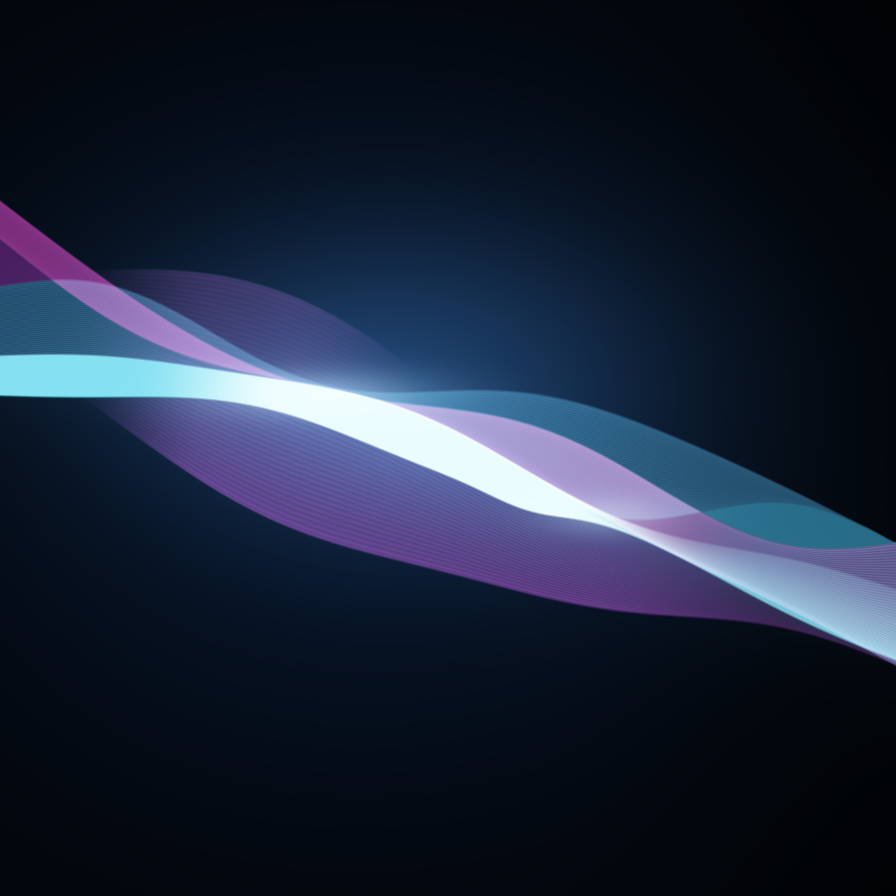
Give the GLSL for this background, as a WebGL 2 fragment shader.

```glsl
#version 300 es
precision highp float;
// Translucent ribbons of fine threads twisting around a glowing core on dark navy.

#define THREADS 42.0         // threads across each ribbon
#define THREAD_DEPTH 0.08    // contrast of the threads
#define RIM_WIDTH 0.006      // width of the bright ribbon rims
#define RIM_GAIN 0.14        // strength of the rims
#define HALO_GAIN 0.30       // light spilling from the core
#define NAVY vec3(0.006, 0.014, 0.030)
#define VIOLET vec3(0.38, 0.17, 0.46)
#define TEAL vec3(0.16, 0.36, 0.48)
#define MAGENTA vec3(0.58, 0.17, 0.53)
#define PINK vec3(0.68, 0.38, 0.68)
#define CYAN vec3(0.52, 0.88, 0.95)
#define CORE vec3(0.92, 0.99, 1.0)

uniform vec2 u_resolution;
out vec4 outColor;

const float PI = 3.14159265;

// Straight line between two end heights, bent by five sine harmonics.
float strand(float x, vec2 ends, vec4 low, float fifth) {
    vec4 waves = sin(PI * x * vec4(1.0, 2.0, 3.0, 4.0));
    return mix(ends.x, ends.y, x) + dot(low, waves) + fifth * sin(5.0 * PI * x);
}

// Soft coverage of the area between two heights; zero where they cross.
float band(float y, float top, float bottom) {
    float soft = 0.8 / u_resolution.y + 0.0012;
    return smoothstep(-soft, soft, top - y) * smoothstep(-soft, soft, y - bottom);
}

// Position across a ribbon: 0 at the lower edge, 1 at the upper.
float across(float y, float a, float b) {
    return clamp((y - min(a, b)) / max(abs(a - b), 0.002), 0.0, 1.0);
}

// Coverage of a twisted ribbon with threads and bright rims.
float ribbon(float y, float a, float b) {
    float top = max(a, b), bottom = min(a, b);
    float pitchPixels = (top - bottom) * u_resolution.y / THREADS;
    float visible = smoothstep(1.0, 2.2, pitchPixels);
    float thread = cos(2.0 * PI * THREADS * across(y, a, b));
    float rim = exp(-min(abs(y - top), abs(y - bottom)) / RIM_WIDTH);
    return band(y, top, bottom) * (0.88 + THREAD_DEPTH * visible * thread + RIM_GAIN * rim);
}

vec3 screen(vec3 base, vec3 light) {
    return 1.0 - (1.0 - base) * (1.0 - clamp(light, 0.0, 1.0));
}

float glow(vec2 p, vec2 center, vec2 size) {
    vec2 d = (p - center) / size;
    return exp(-dot(d, d));
}

void main() {
    vec2 p = gl_FragCoord.xy / u_resolution;
    float x = p.x, y = p.y;

    // Edges of the four ribbons
    float pinkA = strand(x, vec2(0.776, 0.3945), vec4(-0.0618, -0.0154, -0.0232, 0.0129), -0.0025);
    float pinkB = strand(x, vec2(0.733, 0.2578), vec4(0.0064, -0.0150, -0.0180, -0.0078), 0.001);
    float coreA = strand(x, vec2(0.6029, 0.3424), vec4(0.0405, 0.0267, -0.0043, -0.0044), 0.006);
    float coreB = strand(x, vec2(0.5586, 0.263), vec4(0.0697, 0.0113, 0.0049, 0.0012), -0.0055);
    coreB -= 0.012 * exp(-pow((x - 0.59) / 0.06, 2.0));
    float tealA = strand(x, vec2(0.681, 0.3932), vec4(0.0346, -0.0181, 0.0141, 0.0169), 0.0061);
    float tealB = strand(x, vec2(0.588, 0.3932), vec4(0.0172, 0.0255, 0.0059, -0.0146), 0.0141);
    float violetA = strand(x, vec2(0.6875, 0.2578), vec4(0.0893, 0.0451, 0.0061, -0.0083), 0.0014);
    float violetB = strand(x, vec2(0.6224, 0.2578), vec4(-0.082, -0.0237, 0.0026, -0.0031), 0.0052);

    // Background glows
    vec3 color = NAVY * (1.0 - 0.6 * smoothstep(0.6, 1.0, x));
    color += vec3(0.020, 0.068, 0.130) * glow(p, vec2(0.40, 0.51), vec2(0.50, 0.42));
    color += vec3(0.08, 0.155, 0.24) * glow(p, vec2(0.46, 0.58), vec2(0.29, 0.17));

    // Halo that follows the core
    float fromCore = abs(y - 0.5 * (coreA + coreB));
    float along = 0.25 + 0.75 * exp(-pow((x - 0.42) / 0.25, 2.0));
    color += HALO_GAIN * along * exp(-fromCore / 0.05) * vec3(0.32, 0.58, 0.80);

    // Wide violet veil, fading at its left end and upper right
    float above = smoothstep(-0.02, 0.02, y - coreA);
    float veilFade = smoothstep(0.07, 0.24, x) * mix(1.0, 1.0 - smoothstep(0.32, 0.49, x), above);
    veilFade *= mix(1.0, 0.55, above) * (1.0 - 0.4 * smoothstep(0.65, 0.9, x));
    vec3 veil = mix(VIOLET, vec3(0.30, 0.23, 0.45), across(y, coreB, violetB));
    veil = mix(veil, vec3(0.36, 0.18, 0.44), above);
    color = screen(color, veil * ribbon(y, violetA, violetB) * veilFade);

    // Teal ribbon and its bright folded lobe
    color = screen(color, TEAL * ribbon(y, tealA, tealB) * 0.85);
    color = screen(color, vec3(0.14, 0.40, 0.50) * band(y, tealB, pinkA));

    // Luminous core: cyan at the left, white in the middle, veiled at the right
    float white = smoothstep(0.14, 0.32, x) * (1.0 - smoothstep(0.62, 0.84, x));
    float depth = across(y, coreA, coreB);
    float density = mix(1.15, mix(0.9, 0.25, depth), smoothstep(0.62, 0.78, x));
    vec3 coreColor = mix(CYAN, CORE, white);
    color = mix(color, coreColor, clamp(ribbon(y, coreA, coreB) * density, 0.0, 1.0));

    // Magenta ribbon turning pink, then lavender
    vec3 pink = mix(MAGENTA, PINK, smoothstep(0.12, 0.48, x));
    pink = mix(pink, vec3(0.45, 0.42, 0.66), smoothstep(0.70, 0.86, x));
    color = screen(color, pink * ribbon(y, pinkA, pinkB) * 0.92);
    color = screen(color, vec3(0.27, 0.07, 0.31) * band(y, pinkB, tealA));

    // Hot bloom where the ribbons cross
    color = screen(color, vec3(0.55, 0.75, 0.9) * 0.55 * glow(p, vec2(0.36, 0.56), vec2(0.12, 0.026)));
    color = screen(color, vec3(0.5, 0.7, 0.85) * 0.45 * glow(p, vec2(0.68, 0.425), vec2(0.07, 0.022)));

    outColor = vec4(color, 1.0);
}
```
